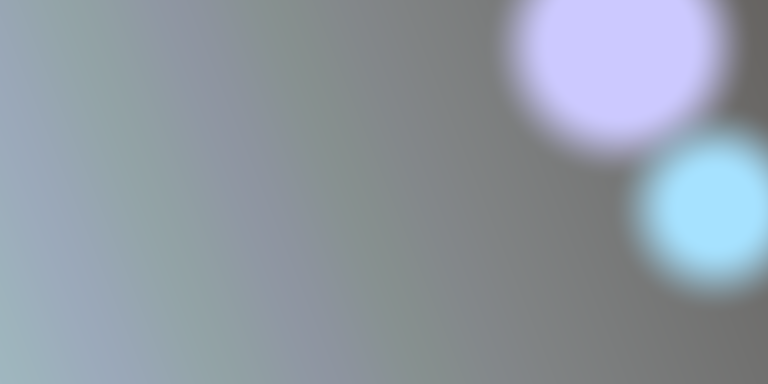
This background is drawn by a WebGL 1 fragment shader. Its source:

```glsl
precision highp float;
// Slanted blue-grey to charcoal gradient with two soft pastel discs at the right.
uniform vec2 u_resolution;

// Coverage of a blurred disc: 1 inside, 0 outside, half at the radius.
float softDisc(vec2 p, vec2 center, float radius, float blur) {
  return 1.0 - smoothstep(radius - blur, radius + blur, length(p - center));
}

// Three-stop gradient along the slanted axis, with faint cool and warm bands.
vec3 backdrop(float s) {
  vec3 mist = vec3(0.63, 0.71, 0.765);
  vec3 grey = vec3(0.50, 0.512, 0.515);
  vec3 charcoal = vec3(0.40, 0.39, 0.38);
  vec3 color = mix(mist, grey, clamp(s / 1.45, 0.0, 1.0));
  color = mix(color, charcoal, clamp((s - 1.45) / 0.95, 0.0, 1.0));

  float band = cos(11.4 * (s - 0.86)) * (1.0 - smoothstep(1.0, 1.5, s));
  return color + 0.014 * band * vec3(0.3, -0.5, 1.0);
}

void main() {
  // Height spans 0 to 1; width spans 0 to the aspect ratio.
  vec2 p = gl_FragCoord.xy / u_resolution.y;
  vec3 lavender = vec3(0.80, 0.79, 1.0);
  vec3 skyBlue = vec3(0.65, 0.885, 1.0);

  vec3 color = backdrop(p.x + 0.4 * p.y);
  color = mix(color, lavender, softDisc(p, vec2(1.614, 0.882), 0.268, 0.085));
  color = mix(color, skyBlue, softDisc(p, vec2(1.865, 0.458), 0.188, 0.09));

  gl_FragColor = vec4(color, 1.0);
}
```
